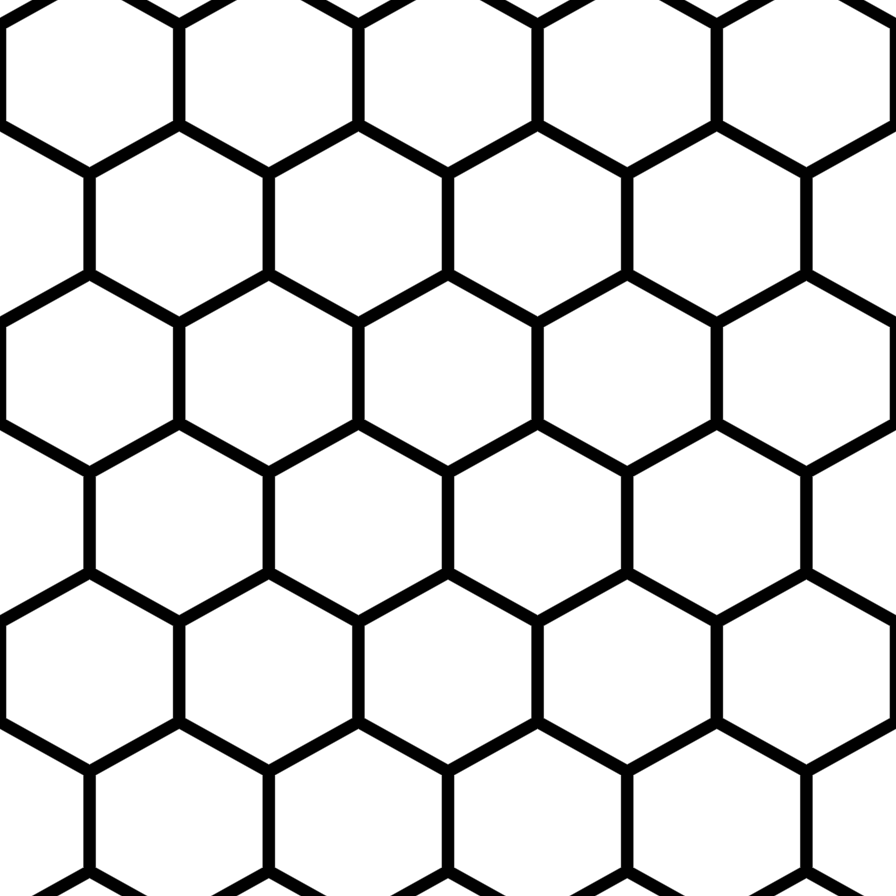
Write a Shadertoy shader that draws this pattern.

```glsl
// Seamless honeycomb of white pointy-top hexagons with even black outlines.
#define COLUMNS 5.0
#define ROWS 6.0            // even, so the staggered rows wrap
#define LINE_WIDTH 0.0139   // fraction of the canvas
#define EDGE_SOFTNESS 0.9   // half width of the smoothed edge, in pixels
#define LINE_COLOR vec3(0.004)
#define CELL_COLOR vec3(1.0)

const vec2 PITCH = 1.0 / vec2(COLUMNS, ROWS);

// Signed distance to the hexagon outline, positive inside.
float hexInside(vec2 p) {
    p = abs(p);
    vec2 slantNormal = normalize(vec2(PITCH.y / 3.0, PITCH.x * 0.5));
    vec2 slantMiddle = PITCH * vec2(0.25, 0.5);
    return min(PITCH.x * 0.5 - p.x, dot(slantNormal, slantMiddle - p));
}

// Offset from the nearest point of a rectangular lattice.
vec2 repeatCentered(vec2 p, vec2 period) {
    return p - period * round(p / period);
}

// Distance to the nearest wall, from two interleaved lattices of cells.
float honeycombDistance(vec2 uv) {
    vec2 period = PITCH * vec2(1.0, 2.0);
    vec2 evenRow = repeatCentered(uv - PITCH * vec2(0.0, 0.5), period);
    vec2 oddRow = repeatCentered(uv - PITCH * vec2(0.5, 1.5), period);
    return max(hexInside(evenRow), hexInside(oddRow));
}

void mainImage(out vec4 fragColor, in vec2 fragCoord) {
    vec2 uv = fragCoord / iResolution.xy;
    float soft = EDGE_SOFTNESS / min(iResolution.x, iResolution.y);
    float wall = honeycombDistance(uv) - LINE_WIDTH * 0.5;
    vec3 color = mix(LINE_COLOR, CELL_COLOR, smoothstep(-soft, soft, wall));
    fragColor = vec4(color, 1.0);
}
```
